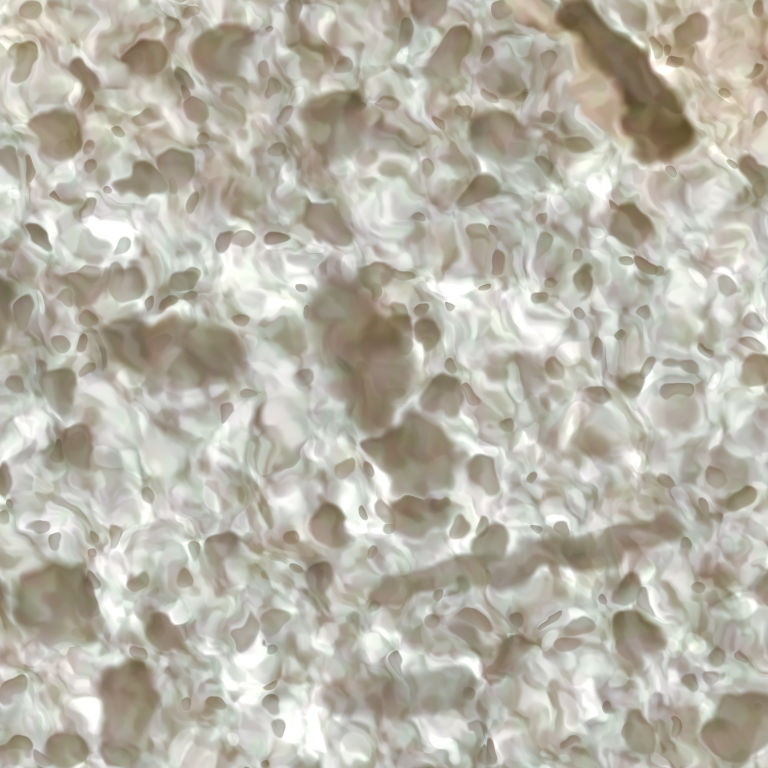
Reproduce this texture procedurally as a three.js fragment shader.

```glsl
varying vec2 vUv;

vec2 hash2(vec2 p) {
  vec2 q = vec2(dot(p, vec2(127.1, 311.7)), dot(p, vec2(269.5, 183.3)));
  return fract(sin(q) * 43758.5);
}

// Soft cellular noise: random cell shades blended across their borders
float grains(vec2 p, float hardness) {
  vec2 cell = floor(p);
  float shade = 0.0;
  float total = 0.0;
  for (int y = -1; y <= 1; y++) {
    for (int x = -1; x <= 1; x++) {
      vec2 id = cell + vec2(float(x), float(y));
      vec2 toSeed = p - id - hash2(id);
      float weight = exp(-hardness * dot(toSeed, toSeed));
      shade += weight * hash2(id + 57.0).x;
      total += weight;
    }
  }
  return shade / total;
}

// Scattered ellipses: x is coverage, y is height within the ellipse
vec2 spots(vec2 p, float share, float stretch, float seed) {
  vec2 cell = floor(p);
  vec2 result = vec2(0.0);
  for (int y = -1; y <= 1; y++) {
    for (int x = -1; x <= 1; x++) {
      vec2 id = cell + vec2(float(x), float(y));
      vec2 shape = hash2(id + seed);
      vec2 chance = hash2(id + seed + 19.0);
      vec2 d = p - id - mix(vec2(0.22), vec2(0.78), hash2(id + seed + 41.0));
      float angle = shape.x * 3.14;
      vec2 axis = vec2(cos(angle), sin(angle));
      vec2 local = vec2(dot(d, axis) / stretch, dot(d, vec2(-axis.y, axis.x)));
      float radius = mix(0.17, 0.40, shape.y);
      float coverage = 1.0 - smoothstep(0.78, 1.12, length(local) / radius);
      coverage *= step(chance.x, share);
      if (coverage > result.x) result = vec2(coverage, d.y / radius);
    }
  }
  return result;
}

float capsule(vec2 p, vec2 a, vec2 b, float radius) {
  vec2 along = b - a;
  float t = clamp(dot(p - a, along) / dot(along, along), 0.0, 1.0);
  return 1.0 - smoothstep(0.65 * radius, 1.25 * radius, length(p - a - along * t));
}

// Hollows are shaded by their upper lip and lit at the bottom
float carve(float tone, vec2 pit, float depth, float texture) {
  float inside = 0.49 - 0.09 * pit.y + 0.25 * texture;
  return mix(tone, inside, pit.x * depth);
}

// Dark stone is brown, pale stone a faintly green grey
vec3 stoneColor(float tone, float warmth) {
  float brown = 1.0 - smoothstep(0.42, 0.86, tone) + warmth;
  vec3 greyShift = vec3(-0.008, 0.004, -0.018);
  vec3 brownShift = vec3(0.045, -0.005, -0.085);
  return vec3(tone) + mix(greyShift, brownShift, clamp(brown, 0.0, 1.5));
}

void main() {
  vec2 uv = vUv;
  vec2 coarseWarp = vec2(grains(uv * 19.0, 4.0), grains(uv * 19.0 + 40.0, 4.0)) - 0.5;
  vec2 fineWarp = vec2(grains(uv * 52.0 + 9.0, 4.0), grains(uv * 52.0 + 80.0, 4.0)) - 0.5;
  vec2 p = uv + 0.032 * coarseWarp + 0.013 * fineWarp;

  // Grain, slightly taller than wide and leaning
  vec2 lean = vec2(p.x + 0.25 * p.y, 0.78 * p.y);
  float broad = grains(p * 7.0 + 3.0, 3.0) - 0.5;
  float medium = grains(lean * 30.0, 5.0) - 0.5;
  float small = grains(lean * 64.0 + 11.0, 5.0) - 0.5;
  float speck = grains(lean * 115.0 + 31.0, 5.0) - 0.5;
  float tone = 0.735 + 0.13 * broad + 0.20 * medium + 0.28 * small + 0.17 * speck;

  // Pale chips
  float chips = spots(p * 11.0, 0.25, 1.6, 5.0).x;
  float flakes = spots(lean * 27.0, 0.28, 1.7, 23.0).x;
  tone += 0.13 * chips + 0.11 * flakes;

  // Pores in three sizes
  float rough = 0.5 * medium + 0.4 * small;
  tone = carve(tone, spots(p * 30.0, 0.22, 1.2, 71.0), 0.60, rough);
  tone = carve(tone, spots(p * 15.0, 0.27, 1.3, 133.0), 0.80, rough);
  tone = carve(tone, spots(p * 8.0, 0.28, 1.2, 207.0), 0.85, rough);

  // Large hollows and grooves
  float hollow = capsule(p, vec2(0.44, 0.58), vec2(0.48, 0.50), 0.055);
  hollow = max(hollow, 0.8 * capsule(p, vec2(0.19, 0.55), vec2(0.29, 0.53), 0.040));
  hollow = max(hollow, 0.8 * capsule(p, vec2(0.50, 0.23), vec2(0.87, 0.31), 0.022));
  hollow = max(hollow, 0.7 * capsule(p, vec2(0.44, 0.085), vec2(0.60, 0.10), 0.022));
  tone = carve(tone, vec2(hollow, 0.2), 0.9, rough);
  float ridge = capsule(p, vec2(0.345, 0.53), vec2(0.375, 0.43), 0.026);
  ridge = max(ridge, capsule(p, vec2(0.13, 0.48), vec2(0.22, 0.40), 0.024));
  tone = mix(tone, 0.86 + 0.2 * small, 0.85 * ridge);

  // Crevice with a tan crust on its left
  float crust = capsule(p, vec2(0.66, 1.01), vec2(0.75, 0.94), 0.018);
  crust = max(crust, capsule(p, vec2(0.75, 0.94), vec2(0.81, 0.82), 0.020));
  tone = mix(tone, 0.71 + 0.2 * small, 0.8 * crust);
  float crevice = capsule(p, vec2(0.74, 0.98), vec2(0.83, 0.89), 0.026);
  crevice = max(crevice, capsule(p, vec2(0.83, 0.89), vec2(0.86, 0.82), 0.038));
  tone = mix(tone, 0.37 + 0.25 * rough, 0.92 * crevice);

  // Warm stain near the top and small hue changes
  float corner = smoothstep(0.80, 0.90, p.x) * smoothstep(0.74, 0.84, p.y);
  float hue = grains(p * 34.0 + 61.0, 4.0) - 0.5;
  float warmth = 0.25 * smoothstep(0.6, 1.0, uv.y) + 0.5 * corner + 0.7 * crust;
  vec3 color = stoneColor(tone, warmth + 0.6 * hue + 0.3 * broad);
  color += vec3(0.03, -0.025, 0.03) * fineWarp.x;
  gl_FragColor = vec4(clamp(color, 0.0, 1.0), 1.0);
}
```
